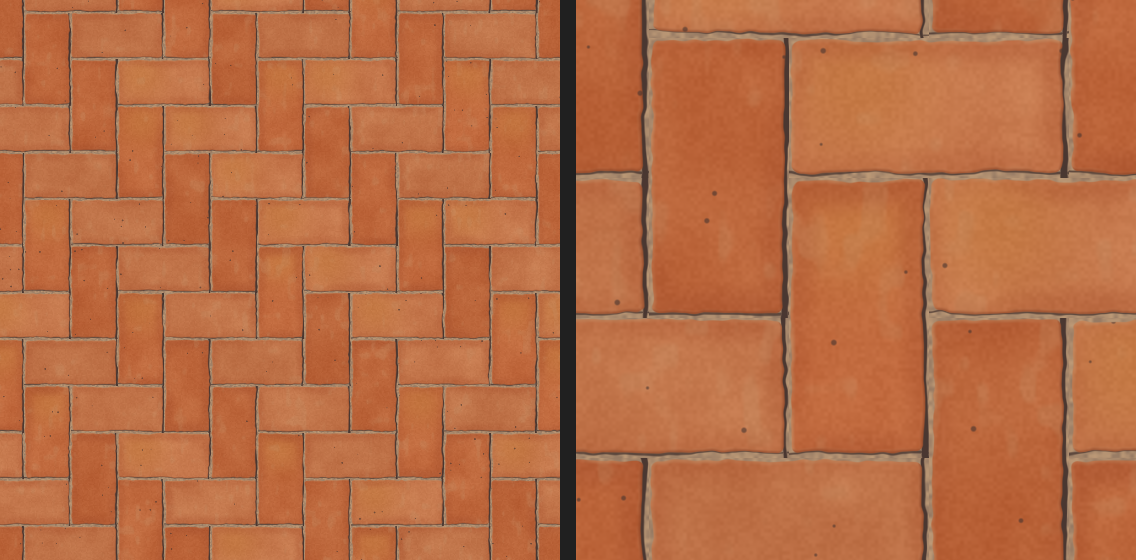
Left, the full canvas; right, a detail of the centre.
This texture is drawn by a WebGL 1 fragment shader. Its source:

```glsl
precision highp float;
uniform vec2 u_resolution;

const float CELLS = 12.0;
const vec2 GRID_OFFSET = vec2(0.52, 0.27);
const float INSET_LIT = 0.022;
const float INSET_SHADE = 0.040;

const vec3 UPRIGHT_CLAY = vec3(0.745, 0.405, 0.235);
const vec3 FLAT_CLAY = vec3(0.765, 0.463, 0.295);
const vec3 OCHRE = vec3(0.77, 0.48, 0.25);
const vec3 BURNT = vec3(0.66, 0.32, 0.18);
const vec3 DUST = vec3(0.77, 0.58, 0.42);
const vec3 MORTAR_LIGHT = vec3(0.75, 0.61, 0.47);
const vec3 MORTAR_GREY = vec3(0.53, 0.43, 0.36);
const vec3 GAP = vec3(0.27, 0.20, 0.18);

float hash(vec2 p) {
  vec3 q = fract(p.xyx * vec3(0.1031, 0.1030, 0.0973));
  q += dot(q, q.yzx + 33.33);
  return fract((q.x + q.y) * q.z);
}

float noise(vec2 p) {
  vec2 i = floor(p), f = fract(p);
  f = f * f * (3.0 - 2.0 * f);
  return mix(mix(hash(i), hash(i + vec2(1.0, 0.0)), f.x),
             mix(hash(i + vec2(0.0, 1.0)), hash(i + 1.0), f.x), f.y);
}

float fbm(vec2 p) {
  float sum = 0.0, gain = 0.5;
  for (int i = 0; i < 4; i++) {
    sum += gain * noise(p);
    p = p * 2.03 + 17.3;
    gain *= 0.5;
  }
  return sum / 0.9375;
}

float roundedBox(vec2 p, vec2 halfSize, float radius) {
  vec2 q = abs(p) - halfSize + radius;
  return length(max(q, 0.0)) + min(max(q.x, q.y), 0.0) - radius;
}

// Herringbone: xy = brick corner, zw = brick size
vec4 brickAt(vec2 p) {
  vec2 cell = floor(p);
  float phase = mod(cell.x - cell.y, 4.0);
  if (phase < 0.5) return vec4(cell, 1.0, 2.0);
  if (phase < 1.5) return vec4(cell, 2.0, 1.0);
  if (phase < 2.5) return vec4(cell - vec2(1.0, 0.0), 2.0, 1.0);
  return vec4(cell - vec2(0.0, 1.0), 1.0, 2.0);
}

// Soft strip between 0 and width
float band(float x, float width, float blur) {
  return smoothstep(-blur, blur, x) * (1.0 - smoothstep(width - blur, width + blur, x));
}

float pits(vec2 p, float blur) {
  vec2 cell = floor(p);
  vec2 center = 0.3 + 0.4 * vec2(hash(cell + 3.1), hash(cell + 8.7));
  float radius = 0.05 + 0.07 * hash(cell + 5.3);
  float present = step(0.955, hash(cell));
  return present * (1.0 - smoothstep(radius - blur, radius + blur, length(p - cell - center)));
}

vec3 clayColor(vec2 local, vec2 size, vec2 grain, float seed, float d) {
  float upright = step(size.x, size.y);
  float mottle = fbm(grain * 2.2);
  float cloud = noise(grain * 1.3 + 40.0);
  vec3 color = mix(FLAT_CLAY, UPRIGHT_CLAY, upright);
  color += (seed - 0.5) * vec3(0.035, 0.03, 0.025);
  color += (mottle - 0.5) * vec3(0.07, 0.10, 0.09);

  // Kiln marks: ochre bloom at one end, burnt ends and rims
  float bloom = exp(-4.0 * dot(local - vec2(0.5, 0.35), local - vec2(0.5, 0.35)));
  color = mix(color, OCHRE, 0.6 * bloom * step(0.6, seed));
  float rim = smoothstep(-0.20, -0.02, d + 0.12 * (cloud - 0.5));
  float ends = smoothstep(0.65, 1.0, abs(local.y / size.y * 2.0 - 1.0));
  color = mix(color, BURNT, rim * (0.15 + 0.25 * cloud));
  color = mix(color, BURNT, 0.35 * upright * ends * cloud);

  // Pale scuffs and fine grain
  float scuff = smoothstep(0.68, 0.86, noise(grain * vec2(9.0, 5.0)) * 0.6 + mottle * 0.5);
  color = mix(color, DUST, 0.22 * scuff);
  return color + (noise(grain * 38.0) - 0.5) * 0.035;
}

void main() {
  vec2 uv = gl_FragCoord.xy / u_resolution;
  vec2 p = vec2(uv.x, 1.0 - uv.y) * CELLS - GRID_OFFSET;
  float blur = max(0.007, 0.6 * CELLS / min(u_resolution.x, u_resolution.y));

  vec4 brick = brickAt(p);
  vec2 id = mod(brick.xy, CELLS), size = brick.zw, local = p - brick.xy;
  float seed = hash(id + 2.7);
  vec2 grain = local + 5.0 * id + 20.0 * seed;

  // Hand-made outline
  vec2 wobble = vec2(noise(grain * 3.0), noise(grain * 3.0 + 31.0)) - 0.5;
  wobble += 0.6 * (vec2(noise(grain * 13.0), noise(grain * 13.0 + 57.0)) - 0.5);
  vec2 center = 0.5 * (size + INSET_LIT - INSET_SHADE);
  vec2 halfSize = 0.5 * (size - INSET_LIT - INSET_SHADE);
  vec2 q = local - center + 0.032 * wobble;
  float d = roundedBox(q, halfSize, 0.05);

  // Mortar with shadow cast to the right and below
  float grit = noise(grain * 30.0);
  vec3 mortar = mix(MORTAR_GREY, MORTAR_LIGHT, 0.25 + 0.7 * grit);
  vec2 past = q - halfSize;
  float depth = noise(grain * 2.3 + 70.0);
  float sideGap = band(past.x + 0.008, 0.015 + 0.040 * depth, blur);
  float lowGap = band(past.y + 0.004, 0.006 + 0.020 * depth, blur);
  mortar = mix(mortar, GAP, max(0.95 * sideGap, 0.75 * lowGap));

  // Brick face with a dusty lit edge and a dark shaded edge
  vec3 clay = clayColor(local, size, grain, seed, d);
  float edge = smoothstep(-0.035, 0.0, d);
  float shaded = smoothstep(-0.04, 0.0, max(past.x, past.y));
  clay = mix(clay, DUST, 0.65 * edge * (1.0 - shaded) * noise(grain * 7.0 + 11.0));
  clay = mix(clay, BURNT * 0.8, 0.55 * edge * shaded);
  clay = mix(clay, GAP, 0.6 * pits(grain * 6.0, 0.05));

  float face = 1.0 - smoothstep(-blur, blur, d);
  gl_FragColor = vec4(mix(mortar, clay, face), 1.0);
}
```
